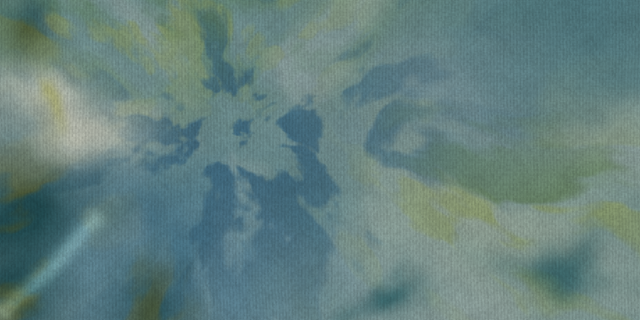
Reproduce this texture procedurally as a Shadertoy shader.

```glsl
// Tie-dyed cotton: soft zones of blue, green and cream dye are bent by noise,
// streaks and blots spread out from a gathered fold left of the centre,
// and a fine vertical knit with speckled threads covers everything.

float hash(vec2 p) {
    return fract(sin(dot(p, vec2(127.1, 311.7))) * 43758.5453);
}

float noise(vec2 p) {
    vec2 i = floor(p), f = fract(p);
    f = f * f * f * (f * (f * 6.0 - 15.0) + 10.0);
    return mix(mix(hash(i), hash(i + vec2(1, 0)), f.x),
               mix(hash(i + vec2(0, 1)), hash(i + vec2(1, 1)), f.x), f.y);
}

float fbm(vec2 p) {
    float sum = 0.0, amp = 0.54;
    for (int i = 0; i < 4; i++) {
        sum += amp * noise(p);
        p = mat2(1.6, 1.2, -1.2, 1.6) * p + 17.3;
        amp *= 0.48;
    }
    return sum;
}

// Soft elliptical stain
float stain(vec2 p, vec2 center, vec2 size) {
    vec2 q = (p - center) / size;
    return exp(-dot(q, q));
}

// Distance to the segment from a to b
float segment(vec2 p, vec2 a, vec2 b) {
    vec2 d = b - a;
    return length(p - a - d * clamp(dot(p - a, d) / dot(d, d), 0.0, 1.0));
}

vec3 dye(vec2 p) {
    // Wet bleeding, and coordinates stretched outward from the gather
    vec2 bleed = vec2(fbm(p * 3.0), fbm(p * 3.0 + 31.0)) - 0.5;
    vec2 w = p + 0.3 * bleed;
    vec2 d = p - vec2(0.78, 0.61) + 0.14 * bleed;
    vec2 flow = 5.0 * d / (length(d) + 0.55);
    float broad = fbm(flow * 0.9 + 4.0);
    float streak = fbm(flow * 1.7 + 11.0);
    float blot = fbm(flow * 2.1 + 43.0);

    // Pale ground
    vec3 col = mix(vec3(0.40, 0.52, 0.52), vec3(0.51, 0.585, 0.575), smoothstep(0.32, 0.66, broad));
    col = mix(col, vec3(0.45, 0.53, 0.59), 0.5 * stain(w, vec2(1.4, 0.68), vec2(0.4, 0.2)));

    // Broad zones of colour
    float green = stain(w, vec2(0.4, 0.98), vec2(0.7, 0.25));
    col = mix(col, vec3(0.36, 0.49, 0.40), green * smoothstep(0.25, 0.6, streak));
    float teal = stain(w, vec2(1.8, 0.98), vec2(0.5, 0.25));
    col = mix(col, vec3(0.27, 0.43, 0.46), 0.85 * teal);
    float cream = stain(w, vec2(1.55, 0.3), vec2(0.55, 0.26));
    col = mix(col, vec3(0.56, 0.62, 0.56), 0.75 * cream);
    float blue = stain(w, vec2(0.46, 0.2), vec2(0.5, 0.32));
    col = mix(col, vec3(0.26, 0.43, 0.51), 0.92 * blue);
    col = mix(col, vec3(0.44, 0.57, 0.62), 0.6 * blue * smoothstep(0.48, 0.68, broad));

    // Yellow-green blots at the top left and lower right
    float yellowZone = max(0.8 * green, stain(w, vec2(1.75, 0.28), vec2(0.55, 0.32)));
    col = mix(col, vec3(0.51, 0.57, 0.36), 0.8 * yellowZone * smoothstep(0.49, 0.62, blot));
    col = mix(col, vec3(0.34, 0.45, 0.25), 0.7 * yellowZone * smoothstep(0.6, 0.72, streak));

    // Blue streaks leaving the gather
    float streakZone = stain(p, vec2(0.75, 0.55), vec2(0.65, 0.48));
    col = mix(col, vec3(0.21, 0.37, 0.46), 0.85 * streakZone * smoothstep(0.5, 0.64, streak));
    float tealBlots = stain(w, vec2(1.74, 0.18), vec2(0.15, 0.07))
                    + stain(w, vec2(1.16, 0.04), vec2(0.12, 0.045));
    col = mix(col, vec3(0.18, 0.36, 0.38), 0.85 * min(tealBlots, 1.0));

    // Undyed patch and dark olive pools along the left side
    float bare = stain(w, vec2(0.2, 0.66), vec2(0.25, 0.13));
    col = mix(col, vec3(0.70, 0.71, 0.66), 0.95 * bare);
    col = mix(col, vec3(0.62, 0.63, 0.38), 0.7 * stain(w, vec2(0.13, 0.67), vec2(0.035, 0.05)));
    float pool = stain(w, vec2(0.04, 0.37), vec2(0.27, 0.15))
               + stain(w, vec2(0.0, 0.05), vec2(0.16, 0.2))
               + 0.8 * stain(w, vec2(0.45, 0.02), vec2(0.14, 0.12))
               + 0.7 * stain(w, vec2(0.02, 0.9), vec2(0.13, 0.1));
    vec3 poolColor = mix(vec3(0.10, 0.26, 0.28), vec3(0.24, 0.28, 0.13), smoothstep(0.42, 0.6, blot));
    col = mix(col, poolColor, 0.92 * min(pool, 1.0));

    // Raised crease catching light
    float crease = segment(p + 0.06 * bleed, vec2(0.0, 0.02), vec2(0.3, 0.31));
    col += vec3(0.17, 0.19, 0.18) * exp(-crease * crease / 0.0009);
    return col;
}

void mainImage(out vec4 fragColor, in vec2 fragCoord) {
    vec2 p = fragCoord / iResolution.y;
    vec3 col = dye(p);

    // Knit ribs, slightly wavering, and uneven threads
    float rib = sin(6.2832 * (p.x * 98.0 + 0.7 * noise(p * 7.0)));
    float thread = noise(p * vec2(190.0, 130.0)) - 0.5;
    float speck = noise(p * 230.0 + 60.0) - 0.5;
    float weave = 0.03 * rib + 0.09 * thread + 0.07 * speck;
    col *= 1.0 + weave + 0.1 * (fbm(p * 14.0) - 0.5);

    fragColor = vec4(clamp(col, 0.0, 1.0), 1.0);
}
```
